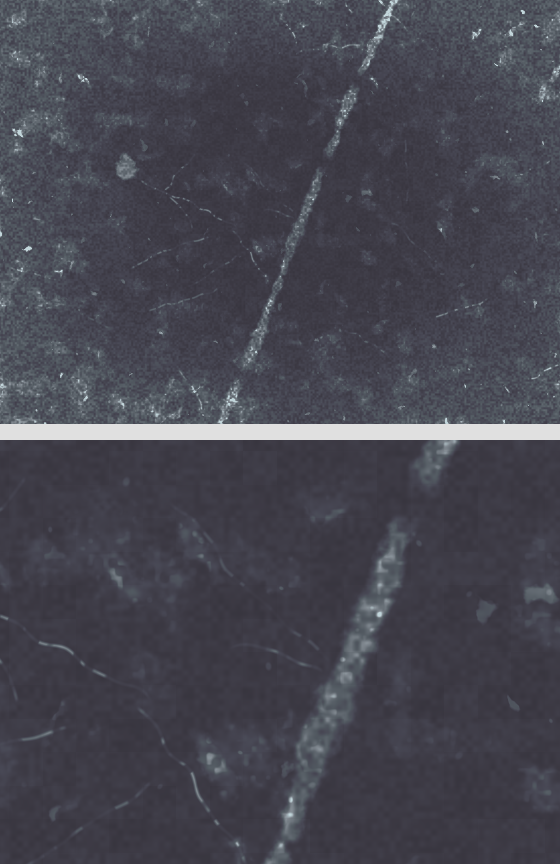
Top, the full canvas; bottom, a detail of the centre.
A Shadertoy shader for this texture:

```glsl
// Worn dark slate: a dim centre, paler dusty edges, soft smudges, bright flecks,
// beaded hairline scratches and one long broken chalky streak.
// Every layer adds to a single tone value, which a colour ramp turns into paint.

const vec3 CHARCOAL = vec3(0.235, 0.225, 0.265);
const vec3 SLATE    = vec3(0.28, 0.28, 0.33);
const vec3 TEAL     = vec3(0.32, 0.35, 0.38);
const vec3 DUST     = vec3(0.39, 0.42, 0.45);
const vec3 CHALK    = vec3(0.50, 0.53, 0.56);
const vec3 GLINT    = vec3(0.76, 0.84, 0.86);

const float EDGE_TONE     = 1.75;   // extra tone at the corners
const float GRAIN_SCALE   = 215.0;  // grains per canvas height
const float SMUDGE_SCALE  = 21.0;
const float STREAK_FOOT   = 0.522;  // where the streak meets the bottom
const float STREAK_SLOPE  = 0.40;
const float STREAK_WIDTH  = 0.0145;
const float SCRATCH_WIDTH = 0.0016;
const int   SCRATCHES     = 24;

float hash(vec2 p) {
    vec3 q = fract(p.xyx * 0.1031);
    q += dot(q, q.yzx + 33.33);
    return fract((q.x + q.y) * q.z);
}

vec2 hash2(vec2 p) {
    return vec2(hash(p + 17.3), hash(p + 71.9));
}

float noise(vec2 p) {
    vec2 i = floor(p), f = fract(p);
    f = f * f * (3.0 - 2.0 * f);
    return mix(mix(hash(i), hash(i + vec2(1, 0)), f.x),
               mix(hash(i + vec2(0, 1)), hash(i + vec2(1, 1)), f.x), f.y);
}

float fbm(vec2 p) {
    float sum = 0.0, amp = 0.5;
    for (int i = 0; i < 4; i++) {
        sum += amp * noise(p);
        p = mat2(1.6, 1.2, -1.2, 1.6) * p + 5.7;
        amp *= 0.5;
    }
    return sum / 0.9375;
}

vec2 rotate(vec2 p, float angle) {
    float c = cos(angle), s = sin(angle);
    return vec2(c * p.x + s * p.y, c * p.y - s * p.x);
}

// Scattered ellipses, mostly upright; size is (half width, half length).
float flecks(vec2 p, float scale, float density, vec2 size, float softness, float seed) {
    vec2 cell = floor(p * scale);
    float sum = 0.0;
    for (int y = -1; y <= 1; y++)
    for (int x = -1; x <= 1; x++) {
        vec2 id = cell + vec2(x, y) + seed;
        vec2 centre = (id - seed + hash2(id)) / scale;
        vec2 traits = hash2(id + 31.7);
        float present = step(hash(id + 5.1), density);
        vec2 q = rotate(p - centre, (traits.x - 0.5) * 2.4);
        float r = length(q / (size * mix(0.5, 1.3, traits.y)));
        sum += present * mix(0.4, 1.0, traits.x) * (1.0 - smoothstep(1.0 - softness, 1.0 + softness, r));
    }
    return sum;
}

// A bowed hairline from a to b, broken into beads.
float scratch(vec2 p, vec2 a, vec2 b, float bow, float pixel) {
    vec2 dir = normalize(b - a);
    float len = length(b - a);
    vec2 q = vec2(dot(p - a, dir), dot(p - a, vec2(-dir.y, dir.x)));
    float u = q.x / len;
    float v = q.y - bow * u * (1.0 - u) - 0.010 * (noise(vec2(q.x * 45.0, a.x * 91.0)) - 0.5);
    float ends = smoothstep(0.0, 0.04, u) * smoothstep(1.0, 0.9, u);
    float beads = mix(0.15, 1.0, smoothstep(0.45, 0.75, noise(vec2(q.x * 170.0, a.y * 57.0))));
    return ends * beads * (1.0 - smoothstep(0.0, SCRATCH_WIDTH + pixel, abs(v)));
}

// Patchy chalk: soft rim, uneven body, a few gaps.
float streak(vec2 p) {
    float across = (p.x - STREAK_FOOT - STREAK_SLOPE * p.y) / length(vec2(1.0, STREAK_SLOPE));
    across += 0.012 * (noise(vec2(p.y * 9.0, 3.0)) - 0.5);
    float width = STREAK_WIDTH * mix(0.55, 1.2, noise(vec2(p.y * 19.0, 8.0)));
    float rim = abs(across) + 0.018 * (fbm(p * 60.0) - 0.5);
    float body = 1.0 - smoothstep(width * 0.35, width * 1.2, rim);
    vec3 gaps = abs(p.y - vec3(0.12, 0.615, 0.81) + 0.4 * across);
    vec3 open = smoothstep(vec3(0.004), vec3(0.03), gaps);
    return body * open.x * open.y * open.z * mix(0.45, 1.4, fbm(p * 42.0));
}

void mainImage(out vec4 fragColor, in vec2 fragCoord) {
    vec2 p = fragCoord / iResolution.y;
    float aspect = iResolution.x / iResolution.y, pixel = 1.0 / iResolution.y;

    // Ground: dim centre, dusty edges, fine grain, faint square mottling
    vec2 fromCentre = 2.0 * fragCoord / iResolution.xy - vec2(1.08, 1.0);
    float edge = smoothstep(0.42, 1.4, length(fromCentre) + 0.4 * (fbm(p * 4.0) - 0.5));
    float grain = noise(p * GRAIN_SCALE) - 0.5;
    float spark = smoothstep(0.62, 0.95, noise(p * GRAIN_SCALE * 0.8 + 60.0));
    float tone = 0.05 + EDGE_TONE * edge + grain * mix(0.6, 2.5, edge);
    tone += 0.3 * (hash(floor(p * 38.0)) - 0.5);
    tone += 0.8 * edge * (fbm(p * 34.0 + 9.0) - 0.5);

    // Smudges and flecks with ragged, speckled outlines
    vec2 ragged = p + 0.026 * (vec2(fbm(p * 55.0), fbm(p * 55.0 + 40.0)) - 0.5);
    float worn = mix(0.4, 1.0, edge);
    float rough = 0.35 + 0.9 * noise(p * 130.0) + 1.3 * spark;
    tone += 1.9 * worn * rough * smoothstep(0.56, 0.8, fbm(ragged * SMUDGE_SCALE));
    tone += 1.0 * rough * flecks(ragged, 8.0, 0.45, vec2(0.012, 0.019), 0.6, 3.0);
    tone += 5.0 * worn * rough * flecks(ragged, 7.0, 0.42, vec2(0.006, 0.020), 0.5, 50.0);
    tone += 5.5 * worn * flecks(ragged, 17.0, 0.17, vec2(0.004, 0.007), 0.4, 90.0);
    tone += 4.0 * worn * flecks(p, 34.0, 0.07, vec2(0.0022, 0.003), 0.5, 130.0);

    // Hairline scratches, two of them forming a bent trail
    float lines = scratch(p, vec2(0.33, 0.575), vec2(0.56, 0.46), 0.02, pixel)
                + scratch(p, vec2(0.55, 0.46), vec2(0.64, 0.33), 0.0, pixel);
    for (int i = 0; i < SCRATCHES; i++) {
        vec2 id = vec2(i, 7.0);
        vec2 start = hash2(id) * vec2(aspect, 1.0);
        vec2 traits = hash2(id + 43.0);
        vec2 reach = rotate(vec2(0.0, mix(0.07, 0.24, traits.y)), (traits.x - 0.5) * 3.0);
        lines += mix(0.35, 1.0, hash(id + 9.0)) * scratch(p, start, start + reach, 0.08 * (traits.y - 0.5), pixel);
    }
    tone += 3.6 * lines;

    // Pale oval spot and the long streak
    float oval = length(rotate(ragged - vec2(0.30, 0.605), 0.25) / vec2(0.022, 0.031));
    tone = mix(tone, 3.6 + 2.0 * grain, 0.9 * (1.0 - smoothstep(0.75, 1.15, oval)));
    tone += streak(p) * (2.6 + 1.3 * smoothstep(0.7, 1.0, p.y) + 2.2 * grain + 1.8 * spark);

    // Colour ramp
    vec3 color = CHARCOAL * (1.0 + 0.2 * clamp(tone, -1.0, 0.0));
    color = mix(color, SLATE, clamp(tone, 0.0, 1.0));
    color = mix(color, TEAL, clamp(tone - 1.0, 0.0, 1.0));
    color = mix(color, DUST, clamp(tone - 2.0, 0.0, 1.0));
    color = mix(color, CHALK, clamp(tone - 3.0, 0.0, 1.0));
    color = mix(color, GLINT, clamp((tone - 4.0) * 0.6, 0.0, 1.0));
    fragColor = vec4(color, 1.0);
}
```
